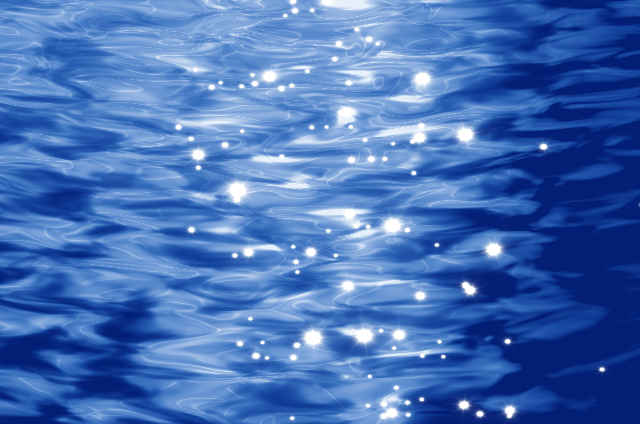
Give the GLSL for this texture, as a Shadertoy shader.

```glsl
#define WAVE_FREQ vec2(4.6, 17.0)
#define WAVE_CONTRAST 0.54
#define BASE_TONE 0.46
#define FILAMENT_GAIN 0.13
#define STREAK_GAIN 0.40
#define GLINT_SMALL 0.034
#define GLINT_LARGE 0.088
#define RAY_GAIN 0.55

const vec3 SEA[6] = vec3[6](
    vec3(0.01, 0.12, 0.46), vec3(0.08, 0.27, 0.62), vec3(0.20, 0.42, 0.73),
    vec3(0.36, 0.55, 0.81), vec3(0.57, 0.70, 0.88), vec3(0.90, 0.94, 0.98));
const float STOPS[6] = float[6](0.12, 0.30, 0.475, 0.675, 0.87, 1.10);

vec2 hash2(vec2 p) {
    vec3 q = fract(p.xyx * vec3(0.1031, 0.1030, 0.0973));
    q += dot(q, q.yzx + 33.33);
    return fract((q.xx + q.yz) * q.zy);
}

float corner(vec2 cell, vec2 offset) {
    return dot(hash2(cell) * 2.0 - 1.0, offset);
}

// Gradient noise, roughly -0.6 to 0.6
float noise(vec2 p) {
    vec2 i = floor(p), f = fract(p), e = vec2(0.0, 1.0);
    vec2 u = f * f * f * (f * (f * 6.0 - 15.0) + 10.0);
    float low = mix(corner(i, f), corner(i + e.yx, f - e.yx), u.x);
    float high = mix(corner(i + e.xy, f - e.xy), corner(i + e.yy, f - e.yy), u.x);
    return mix(low, high, u.y);
}

vec3 seaColor(float tone) {
    vec3 color = SEA[0];
    for (int i = 1; i < 6; i++)
        color = mix(color, SEA[i], clamp((tone - STOPS[i - 1]) / (STOPS[i] - STOPS[i - 1]), 0.0, 1.0));
    return color;
}

// Slanting path of sunlight on the water
float sunPath(vec2 p) {
    float d = (p.x - 0.87 + 0.17 * p.y) / 0.30;
    return exp(-d * d);
}

// Scattered stars of light, clustered along the sun path
float glints(vec2 p, float size, float chance, float seed) {
    vec2 base = floor(p / size);
    float light = 0.0;
    for (int y = -1; y <= 1; y++)
    for (int x = -1; x <= 1; x++) {
        vec2 cell = base + vec2(x, y);
        vec2 rnd = hash2(cell + seed);
        vec2 center = (cell + 0.2 + 0.6 * hash2(cell + seed + 57.0)) * size;
        float cluster = smoothstep(-0.12, 0.28, noise(center * vec2(7.0, 14.0) + 40.0));
        if (rnd.x > chance * cluster * (sunPath(center) + 0.03)) continue;
        vec2 d = (p - center) * vec2(1.0, 1.2);
        float dist = length(d);
        float radius = size * mix(0.12, 0.23, rnd.y * rnd.y);
        float angle = atan(d.y, d.x + 1e-6);
        float rays = pow(abs(cos(angle * 4.0 + rnd.y * 6.0)), 16.0);
        float core = 1.7 * exp(-dist * dist / (radius * radius));
        float halo = (0.35 + RAY_GAIN * rays) * exp(-dist / (radius * 1.05));
        light += core + halo;
    }
    return light;
}

void mainImage(out vec4 fragColor, in vec2 fragCoord) {
    vec2 p = fragCoord / iResolution.y;

    // Bowed wave fronts that shorten toward the top
    vec2 q = p;
    q.y += 0.25 * p.y * p.y - 0.12 * (p.x - 0.7) * (p.x - 0.7);
    q.x = (p.x - 0.75) * (1.0 + 0.3 * p.y) + 3.0;
    vec2 w = q * WAVE_FREQ;
    vec2 warp = vec2(noise(w * 0.8 + 11.0), noise(w * 0.9 + 27.0));
    w += warp * vec2(0.9, 0.6);

    // Swell with smaller ripples
    float swell = noise(w) + 0.5 * noise(w * 2.1 + 5.0) + 0.24 * noise(w * 4.3 + 9.0);
    swell /= abs(swell) + 0.30;

    // Broad lighting: bright centre and top, shaded right side
    float spread = (p.x - 0.72) / 0.42;
    float light = 0.36 * (p.y - 0.5) + 0.30 * exp(-spread * spread);
    light -= 0.46 * smoothstep(0.9, 1.45, p.x);
    float calm = smoothstep(0.55, 1.0, p.y);
    float tone = BASE_TONE + light + WAVE_CONTRAST * mix(1.0, 0.65, calm) * swell;
    tone -= 0.55 * max(tone - 0.70, 0.0);

    // Thin reflected filaments and fine layering
    float contour = noise(w * vec2(1.5, 1.3) + warp * 2.5 + 70.0);
    float lit = smoothstep(0.25, 0.65, tone);
    tone += FILAMENT_GAIN * lit * (smoothstep(0.07, 0.0, abs(contour)) - 0.25);
    tone += 0.16 * noise(w * vec2(2.5, 4.0) + warp * 3.0) * (0.4 + lit);

    // Pale streaks where the path meets lit crests
    float streak = smoothstep(0.12, 0.42, noise(w * vec2(1.3, 1.6) + 91.0));
    tone += STREAK_GAIN * streak * lit * (0.15 + sunPath(p));

    float sparkle = glints(p, GLINT_SMALL, 0.42, 3.0) + glints(p, GLINT_LARGE, 0.62, 19.0);
    vec3 color = mix(seaColor(tone), vec3(1.0), clamp(sparkle, 0.0, 1.0));
    fragColor = vec4(color, 1.0);
}
```
